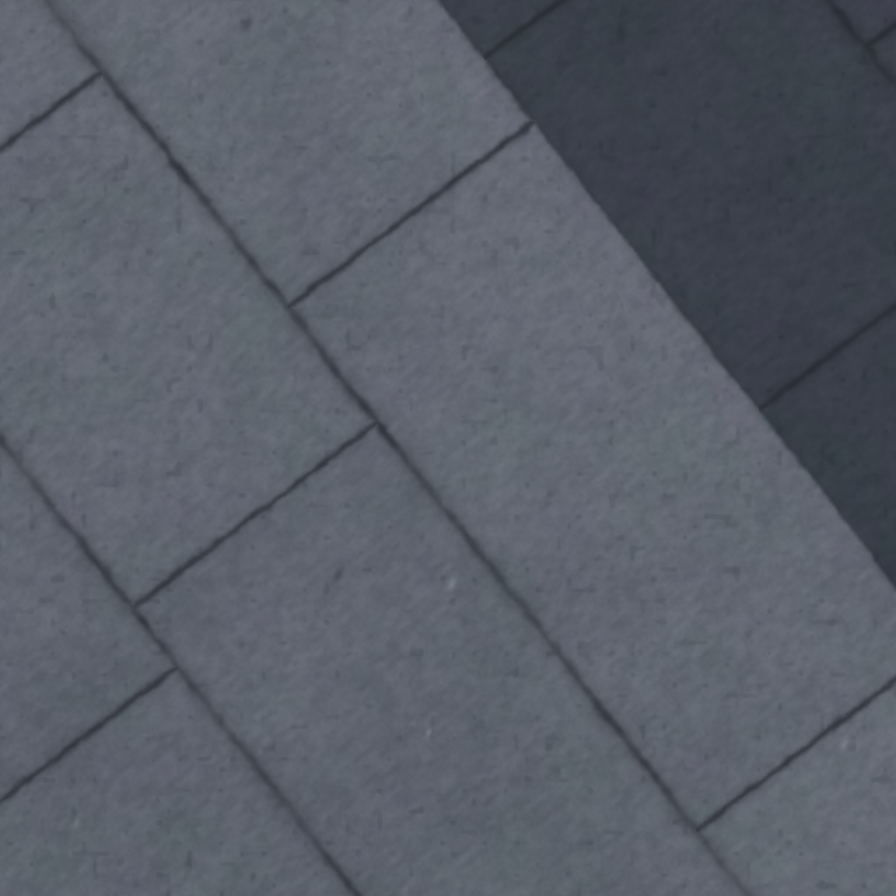
A three.js fragment shader for this texture:

```glsl
// Diagonal paving: rows of grey stone slabs, with a dark band at the upper right.
// The canvas is rotated into row axes; each row alternates short and long slabs,
// then value noise adds mottling, speckle, chipped joints and scattered flecks.

varying vec2 vUv;

const vec2 ALONG = vec2(0.6166, 0.7873);   // direction of the rows, y down
const vec2 ACROSS = vec2(0.7873, -0.6166);
const float ROW_PITCH = 0.3434;
const float ROW_ORIGIN = 0.041;
const float SHORT_SLAB = 0.498;
const float LONG_SLAB = 0.741;
const float END_SKEW = 0.017;
const float ROW_JOINT = 0.0048;            // joint half widths
const float END_JOINT = 0.0040;
const float FIRST_DARK_ROW = 1.0;
const float FLECK_CELLS = 7.0;
const float FLECK_CHANCE = 0.3;
const float GRAIN = 0.036;
const float SPECKLE = 0.034;

const vec3 LIGHT_STONE = vec3(0.379, 0.401, 0.440);
const vec3 DARK_STONE = vec3(0.228, 0.250, 0.287);
const vec3 LIGHT_JOINT = vec3(0.200, 0.215, 0.247);
const vec3 DARK_JOINT = vec3(0.150, 0.165, 0.192);
const vec3 WARM_TINT = vec3(0.012, -0.006, 0.010);

float hash(vec2 p) {
  vec3 q = fract(p.xyx * 0.1031);
  q += dot(q, q.yzx + 33.33);
  return fract((q.x + q.y) * q.z);
}

float noise(vec2 p) {
  vec2 i = floor(p);
  vec2 f = fract(p);
  f = f * f * (3.0 - 2.0 * f);
  return mix(mix(hash(i), hash(i + vec2(1.0, 0.0)), f.x),
             mix(hash(i + vec2(0.0, 1.0)), hash(i + vec2(1.0)), f.x), f.y);
}

// Layered noise centred on zero
float mottle(vec2 p) {
  float sum = 0.0;
  float gain = 0.5;
  for (int i = 0; i < 4; i++) {
    sum += gain * (noise(p) - 0.5);
    p = p * 2.03 + 17.1;
    gain *= 0.6;
  }
  return sum;
}

// Where the short slab of a row begins
float rowStart(float row) {
  if (row < -1.5) return 0.705;
  if (row < -0.5) return 0.130;
  if (row < 0.5) return -0.027;
  if (row < 1.5) return 0.387;
  return 0.639;
}

float softLine(float d, float halfWidth) {
  return exp(-d * d / (halfWidth * halfWidth));
}

// Sparse elongated marks: positive is pale, negative is dark
float flecks(vec2 p) {
  vec2 home = floor(p * FLECK_CELLS);
  float sum = 0.0;
  for (int y = -1; y <= 1; y++) {
    for (int x = -1; x <= 1; x++) {
      vec2 cell = home + vec2(float(x), float(y));
      vec2 jitter = vec2(hash(cell + 31.7), hash(cell + 72.3));
      vec2 d = p - (cell + jitter) / FLECK_CELLS;
      d.x += 0.4 * d.y;
      d *= vec2(1.5, 0.9);
      float size = mix(0.004, 0.010, hash(cell + 11.9));
      float tone = hash(cell + 53.1) < 0.5 ? -0.09 : 0.08;
      sum += exp(-dot(d, d) / (size * size)) * tone * step(hash(cell + 5.3), FLECK_CHANCE);
    }
  }
  return sum;
}

void main() {
  vec2 p = vec2(vUv.x, 1.0 - vUv.y);
  float u = dot(p, ALONG);
  float v = dot(p, ACROSS) - ROW_ORIGIN;
  vec2 streak = vec2(u * 150.0, v * 85.0);   // grain is drawn out across the rows
  v += 0.002 * (noise(vec2(u * 9.0, v * 3.0 + 20.0)) - 0.5) + 0.006 * mottle(p * 55.0 + 9.0);
  u += 0.005 * mottle(p * 60.0 + 70.0);

  // Row and slab layout
  float row = floor(v / ROW_PITCH);
  float inRow = v - row * ROW_PITCH;
  float pairLength = SHORT_SLAB + LONG_SLAB;
  float run = u - END_SKEW * (inRow - 0.5 * ROW_PITCH) - rowStart(row);
  float s = mod(run, pairLength);
  float slab = 2.0 * floor(run / pairLength) + step(SHORT_SLAB, s);
  float rowGap = min(inRow, ROW_PITCH - inRow);
  float endGap = min(min(s, pairLength - s), abs(s - SHORT_SLAB));

  // Stone colour: slab tone, broad mottling, then grain and speckle
  float bandEdge = v - FIRST_DARK_ROW * ROW_PITCH;
  float dark = smoothstep(-0.0035, 0.0035, bandEdge);
  float shade = 0.010 * (hash(vec2(row, slab) + 60.0) - 0.5);
  shade += 0.020 * (0.5 - p.y) + 0.020 * (p.x - 0.45) * (1.0 - dark);
  shade += 0.050 * mottle(p * 9.0 + 3.0);
  shade += GRAIN * (noise(streak + 80.0) - 0.5);
  shade += 0.5 * GRAIN * (noise(p * 256.0) - 0.5);
  shade += SPECKLE * mottle(p * 75.0 + 33.0);
  shade -= 0.035 * smoothstep(0.80, 0.98, noise(p * 85.0 + 140.0));
  shade += flecks(p) * (1.0 - 0.8 * dark);
  vec3 color = mix(LIGHT_STONE, DARK_STONE, dark) + shade * mix(1.0, 0.55, dark);
  float tint = 2.0 * mottle(p * 14.0 + 50.0) + 0.7 * softLine(bandEdge + 0.018, 0.02);
  color += WARM_TINT * tint;

  // Joints: chipped and uneven, fainter where the dark band meets the light rows
  float meeting = softLine(bandEdge, 0.02);
  float joinRow = floor(v / ROW_PITCH + 0.5);
  float patches = noise(vec2(u * 14.0, joinRow * 7.0 + 90.0));
  float chips = noise(p * 75.0 + 25.0);
  float rowWear = mix(0.35, 1.0, patches) * mix(0.55, 1.15, chips) * mix(1.0, 0.4, meeting);
  float endWear = mix(0.70, 1.0, chips) * mix(1.0, 0.8, dark);
  float joint = max(rowWear * softLine(rowGap, ROW_JOINT * mix(0.8, 1.25, chips)),
                    endWear * softLine(endGap, END_JOINT * mix(0.8, 1.2, chips)));
  float grime = max(softLine(rowGap, 0.013), 0.6 * softLine(endGap, 0.009));
  color *= 1.0 - 0.09 * grime * (1.0 - meeting);
  color = mix(color, mix(LIGHT_JOINT, DARK_JOINT, dark), min(joint, 1.0));

  gl_FragColor = vec4(color, 1.0);
}
```
